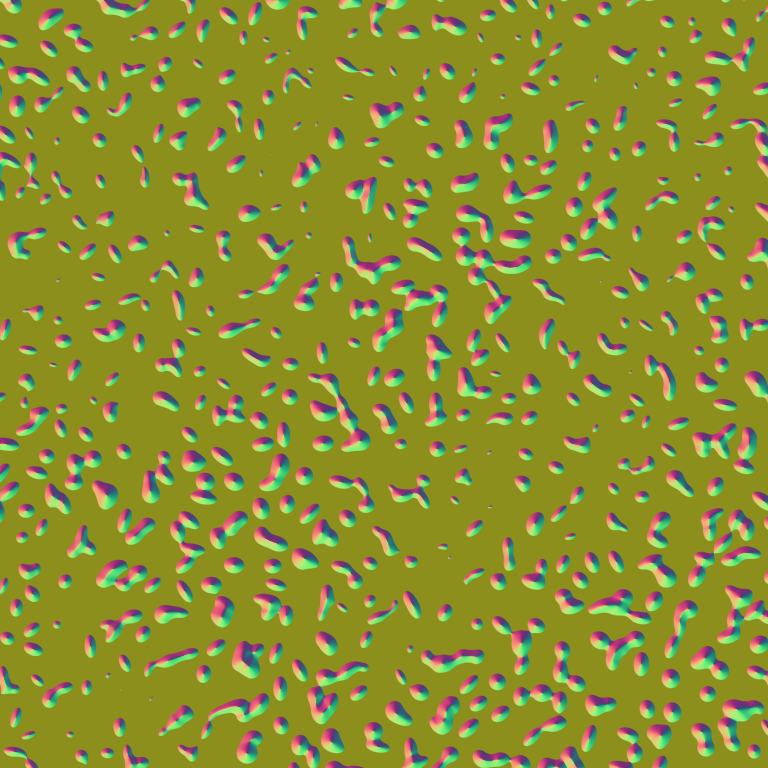
A three.js fragment shader for this texture map:

```glsl
varying vec2 vUv;

vec4 hash4(vec2 p) {
  vec4 q = fract(p.xyxy * vec4(0.1031, 0.1030, 0.0973, 0.1099));
  q += dot(q, q.wzxy + 33.33);
  return fract((q.xxyz + q.yzzw) * q.zywx);
}

float valueNoise(vec2 p) {
  vec2 i = floor(p), f = fract(p);
  f = f * f * (3.0 - 2.0 * f);
  float low = mix(hash4(i).x, hash4(i + vec2(1.0, 0.0)).x, f.x);
  float high = mix(hash4(i + vec2(0.0, 1.0)).x, hash4(i + 1.0).x, f.x);
  return mix(low, high, f.y);
}

// Sum of stretched, randomly turned bumps: xy is the gradient, z the height
vec3 bumpField(vec2 p) {
  vec3 field = vec3(0.0);
  vec2 cell = floor(p);
  for (int y = -1; y <= 1; y++) {
    for (int x = -1; x <= 1; x++) {
      vec2 id = cell + vec2(float(x), float(y));
      vec4 rnd = hash4(id + 17.0);
      vec2 d = p - id - rnd.xy;
      float angle = 3.14159 * rnd.w;
      vec2 axis = vec2(cos(angle), sin(angle));
      vec2 side = vec2(-axis.y, axis.x);
      float stretch = mix(1.0, 1.5, fract(rnd.w * 7.31));
      float u = dot(d, axis) / (0.61 * stretch);
      float v = dot(d, side) / (0.61 / stretch);
      float k = max(0.0, 1.0 - u * u - v * v);

      // Bumps grow taller and merge inside loose clusters
      float cluster = smoothstep(0.35, 0.8, valueNoise(id / 5.0 + 40.0));
      float amp = 0.45 + 0.65 * rnd.z + 0.7 * cluster;
      vec2 slope = (u * axis / stretch + v * side * stretch) / 0.61;
      field += amp * vec3(-6.0 * k * k * slope, k * k * k);
    }
  }
  return field;
}

void main() {
  float cells = 28.0;
  vec3 field = bumpField(vUv * cells);
  float steepness = length(field.xy);

  // Downhill direction sets red and green
  vec2 normal = -field.xy / (steepness + 0.12);
  vec3 slopeColor = vec3(0.55 - 0.43 * normal.x, 0.56 - 0.40 * normal.y, 0.47);

  // Distance to the cut level gives an even, crisp outline
  float edge = (field.z - 0.53) / (max(steepness, 0.05) * cells);
  float mask = smoothstep(-0.001, 0.001, edge);
  gl_FragColor = vec4(mix(vec3(0.55, 0.56, 0.11), slopeColor, mask), 1.0);
}
```
